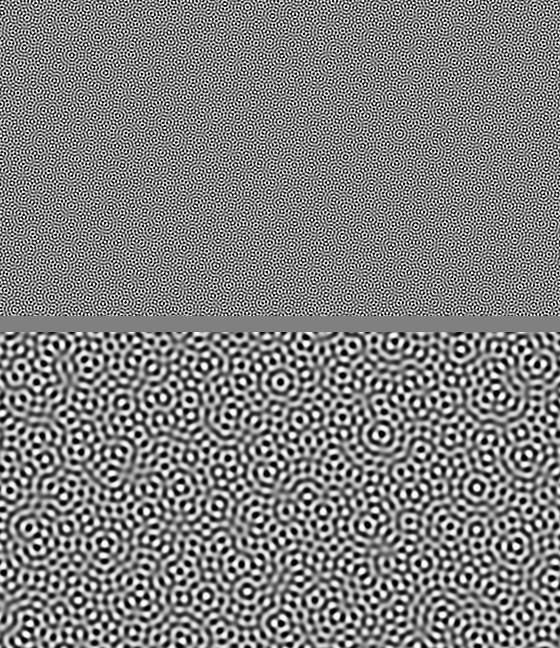
Top: the whole. Bottom: its middle third, enlarged.
Give the GLSL for this pattern, as a WebGL 2 fragment shader.

```glsl
#version 300 es
precision highp float;
// Draws a fine grey interference field of dots and rings, summed from plane waves.

uniform vec2 u_resolution;
out vec4 outColor;

const float PI = 3.14159;
const int WAVE_COUNT = 13;           // plane waves over half a turn
const float CYCLES = 93.0;           // wave periods per canvas height
const float CYCLE_SPREAD = 0.03;     // relative variation of the period
const float ANGLE_JITTER = 0.7;      // share of one angular step
const float SEED = 17.0;
const float MID_GREY = 0.51;
const float TONE_RANGE = 0.58;       // largest swing around the mid grey
const float CONTRAST = 0.58;
const float DARK_SKEW = 0.005;       // deepens the extremes slightly

float hash(float n) {
    n = fract(n * 0.1031);
    n *= n + 33.33;
    n *= n + n;
    return fract(n);
}

// Sum of waves in all directions, scaled to unit variance
float waveField(vec2 p) {
    float sum = 0.0;
    for (int i = 0; i < WAVE_COUNT; i++) {
        float id = float(i) + SEED;
        float jitter = ANGLE_JITTER * (hash(id) - 0.5);
        float angle = PI * (float(i) + jitter) / float(WAVE_COUNT);
        float cycles = CYCLES * (1.0 + CYCLE_SPREAD * (hash(id + 41.3) - 0.5));
        float phase = hash(id + 83.7);
        vec2 direction = vec2(cos(angle), sin(angle));
        sum += cos(2.0 * PI * (cycles * dot(p, direction) + phase));
    }
    return sum * sqrt(2.0 / float(WAVE_COUNT));
}

// Soft tone curve from field height to grey
float toneCurve(float height) {
    float grey = MID_GREY + TONE_RANGE * tanh(CONTRAST * height);
    return clamp(grey - DARK_SKEW * height * height, 0.0, 1.0);
}

void main() {
    vec2 p = gl_FragCoord.xy / u_resolution.y;
    outColor = vec4(vec3(toneCurve(waveField(p))), 1.0);
}
```
